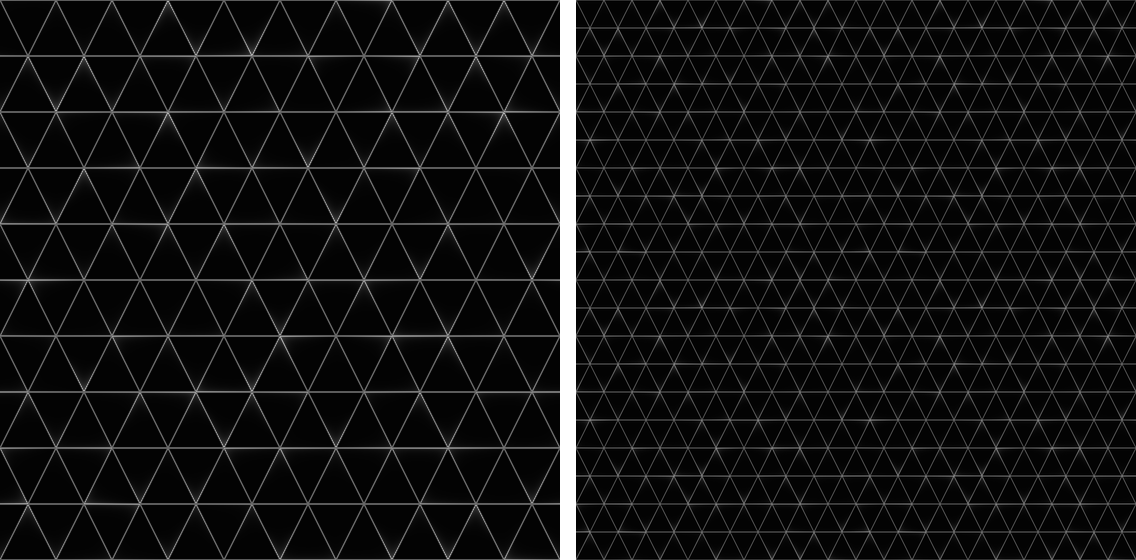
Left, the tile; right, the same tile 2 across and 2 down.
Reproduce this pattern procedurally as a three.js fragment shader.

```glsl
#define CELLS 10.0          // triangles across and rows up, even so that it tiles
#define LINE_REACH 0.0024   // half width of a line with its soft edge
#define BASE_LINE 0.72      // brightness of level lines
#define SLANT_LINE 0.60     // brightness of slanted lines
#define GLOW 0.24           // brightest inner glow
#define GLOW_REACH 0.0075   // distance over which the glow fades
#define HAZE 0.014          // faint light across a lit triangle
#define BACKGROUND 0.012

varying vec2 vUv;

vec3 hash3(vec2 p) {
  vec3 q = fract(vec3(p.xyx) * vec3(0.1031, 0.1030, 0.0973));
  q += dot(q, q.yxz + 33.33);
  return fract((q.xxy + q.yzz) * q.zyx);
}

void main() {
  vec2 p = vUv * CELLS;
  float row = floor(p.y);
  float rise = p.y - row;

  // Every second row is shifted by half a triangle
  float x = p.x - 0.5 * mod(row, 2.0);
  vec2 skew = vec2(x - 0.5 * rise, x + 0.5 * rise);
  vec2 cell = floor(skew);
  vec2 part = skew - cell;
  bool pointsUp = cell.x == cell.y;

  // Distances to the left, right and level edges, in canvas units
  vec3 edge = pointsUp ? vec3(part.x, 1.0 - part.y, rise)
                       : vec3(1.0 - part.x, part.y, 1.0 - rise);
  edge.xy /= length(vec2(1.0, 0.5));
  edge /= CELLS;

  // Each triangle is lit from its own side, mostly from above or below
  float column = mod(cell.x + cell.y, 2.0 * CELLS);
  vec3 rnd = hash3(vec2(column, mod(row, CELLS)) + 7.0);
  vec2 lightDir = normalize(vec2(1.2 * (rnd.x - 0.5), rnd.y < 0.5 ? -1.0 : 1.0));
  vec2 centre = vec2(0.5 * (cell.x + cell.y + 1.0), pointsUp ? 1.0 / 3.0 : 2.0 / 3.0);
  float facing = smoothstep(0.0, 0.6, dot(vec2(x, rise) - centre, lightDir));
  float light = facing * mix(0.1, 1.0, rnd.z);

  // Inner glow along the lit edges
  vec3 fade = exp(-edge / GLOW_REACH);
  float shade = BACKGROUND + light * (HAZE + GLOW * min(dot(fade, vec3(0.7)), 1.0));

  // Thin outlines, brighter where the triangle is lit
  vec3 outline = 1.0 - smoothstep(0.0, LINE_REACH, edge);
  float line = max(max(outline.x, outline.y) * SLANT_LINE, outline.z * BASE_LINE);
  shade = max(shade, line * (0.72 + 0.4 * light) + 0.3 * shade);

  gl_FragColor = vec4(vec3(shade), 1.0);
}
```
